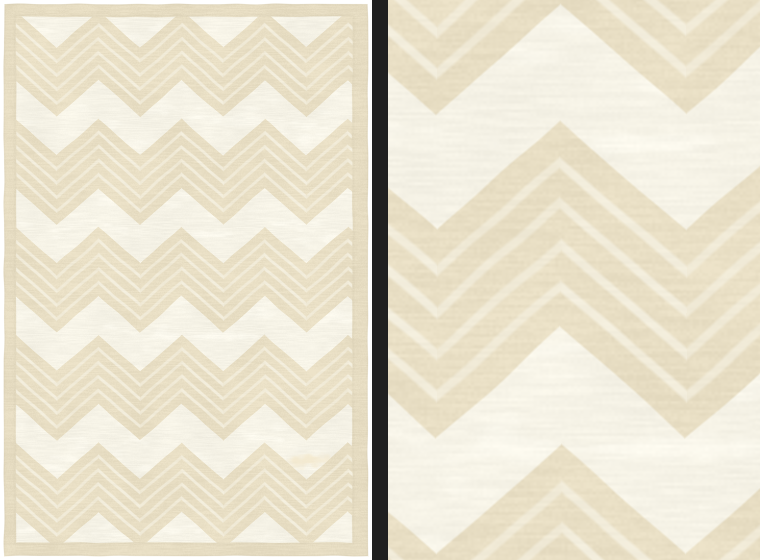
Left, the full canvas; right, a detail of the centre.
Reproduce this pattern procedurally as a WebGL 1 fragment shader.

```glsl
precision highp float;
// Cream rug with five broad bands of carved chevrons inside a plain woven border.
uniform vec2 u_resolution;

#define SIZE vec2(510.0, 768.0)      // design units across and down
#define PERIOD vec2(114.0, 148.0)    // one zigzag, one band repeat
#define FIRST_PEAK vec2(21.0, 15.0)
#define AMPLITUDE 50.0
#define BAND_HEIGHT 95.0
#define GROOVE_PITCH 19.0
#define GROOVE_WIDTH 5.2
#define TAN_DARK vec3(0.890, 0.850, 0.745)
#define TAN_LIGHT vec3(0.930, 0.892, 0.790)
#define IVORY vec3(0.962, 0.950, 0.902)
#define GROOVE vec3(0.955, 0.936, 0.872)
#define STAIN vec3(0.950, 0.895, 0.765)

float hash(vec2 p) {
  p = fract(p * vec2(0.1031, 0.1137));
  p += dot(p, p.yx + 33.33);
  return fract((p.x + p.y) * p.x * 7.31);
}

float noise(vec2 p) {
  vec2 i = floor(p), f = fract(p);
  f = f * f * (3.0 - 2.0 * f);
  return mix(mix(hash(i), hash(i + vec2(1.0, 0.0)), f.x),
             mix(hash(i + vec2(0.0, 1.0)), hash(i + 1.0), f.x), f.y);
}

float cloud(vec2 p) {
  return 0.55 * noise(p) + 0.3 * noise(p * 2.1 + 17.0) + 0.15 * noise(p * 4.3 + 41.0);
}

// Distance inside a rectangle, positive within
float insideBox(vec2 p, vec2 lo, vec2 hi) {
  vec2 d = min(p - lo, hi - p);
  return min(d.x, d.y);
}

float edge(float d, float soft) {
  return smoothstep(-soft, soft, d);
}

void main() {
  vec2 uv = gl_FragCoord.xy / u_resolution;
  vec2 p = vec2(uv.x, 1.0 - uv.y) * SIZE;   // y runs down the rug
  float soft = max(0.9, 0.75 * SIZE.y / u_resolution.y);

  // Hand-made wobble of the outlines
  vec2 w = p + 1.6 * (vec2(noise(p / 31.0), noise(p / 27.0 + 60.0)) - 0.5);

  // Zigzag: 0 at peaks, 1 at valleys
  float phase = fract((w.x - FIRST_PEAK.x) / PERIOD.x + 0.5) - 0.5;
  float zig = 2.0 * abs(phase);

  // Depth below the upper edge of the nearest band
  float gap = 0.5 * (PERIOD.y - BAND_HEIGHT);
  float depth = mod(w.y - FIRST_PEAK.y - AMPLITUDE * zig + gap, PERIOD.y) - gap;
  float band = edge(0.5 * BAND_HEIGHT - abs(depth - 0.5 * BAND_HEIGHT), soft);

  // Four carved grooves split each band into five stripes
  float half_pitch = 0.5 * GROOVE_PITCH;
  float off = abs(mod(depth + half_pitch, GROOVE_PITCH) - half_pitch);
  float groove = edge(0.5 * GROOVE_WIDTH - off, soft + 0.4);
  groove *= step(half_pitch, depth) * step(depth, BAND_HEIGHT - half_pitch);

  // Weave: short horizontal yarns, broad tone and fine grain
  float yarn = noise(p * vec2(0.07, 0.75));
  float grain = noise(p * 0.7 + 90.0);
  float tone = cloud(p / 48.0);

  vec3 wool = mix(TAN_DARK, TAN_LIGHT,
                  clamp(0.5 + 0.9 * (tone - 0.5) + 0.7 * (yarn - 0.5) + 0.5 * (grain - 0.5), 0.0, 1.0));

  // Silky field with rubbed streaks and paler sheen
  vec3 field = IVORY + 0.035 * (tone - 0.5) + 0.028 * (yarn - 0.5) + 0.012 * (grain - 0.5);
  field += vec3(0.018, 0.02, 0.025) * smoothstep(0.55, 0.8, cloud(p / vec2(38.0, 14.0) + 8.0));

  // One yellowed patch low on the right
  vec2 s = (p - vec2(424.0, 632.0)) / vec2(36.0, 10.0);
  float patchy = smoothstep(1.2, 0.2, length(s) + 0.9 * (noise(p / vec2(9.0, 4.0)) - 0.5));
  field = mix(field, STAIN, 0.6 * patchy);

  // Grooves catch more light on the falling arms, and wear unevenly
  float light = mix(0.78, 1.0, smoothstep(-0.02, 0.02, phase));
  float wear = 0.8 + 0.2 * noise(p / 13.0 + 5.0);
  vec3 stripes = mix(wool, GROOVE + 0.02 * (yarn - 0.5), groove * light * wear);
  vec3 color = mix(field, stripes, band);

  // Plain border with a faint seam, then the white surround
  float inner = insideBox(w, vec2(22.0, 23.0), vec2(483.0, 744.0));
  color = mix(wool - 0.008, color, edge(inner, soft));
  color -= 0.015 * smoothstep(3.0, 0.0, abs(inner + 1.5));
  float rug = insideBox(w, vec2(5.5, 5.5), vec2(504.5, 762.5));
  color -= 0.025 * smoothstep(3.0, 0.0, abs(rug));
  color = mix(vec3(1.0), color, edge(rug, soft));

  gl_FragColor = vec4(clamp(color, 0.0, 1.0), 1.0);
}
```
